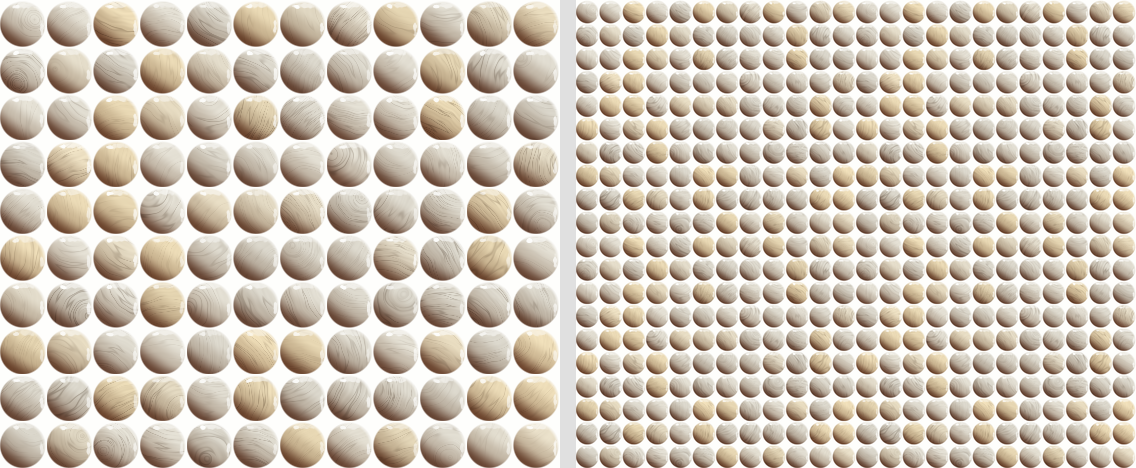
Left: one tile. Right: repeated 2 by 2.
This pattern is drawn by a Shadertoy shader. Its source:

```glsl
// Twelve by ten polished wooden beads on white, lit from the upper right.
// Each cell is a disc with a shading ramp, ring-shaped grain from gradient
// noise and wobbly gloss; hashes of the cell index vary tint, grain and shine.

const vec2 GRID = vec2(12.0, 10.0);
const vec2 CENTER = vec2(0.487, 0.487);
const float RADIUS = 0.484;
const vec2 SHADOW_DIR = vec2(-0.57, -0.82);

const vec3 PAPER = vec3(0.995, 0.995, 0.99);
const vec3 LIGHT_WOOD = vec3(0.89, 0.87, 0.82);
const vec3 MID_WOOD = vec3(0.77, 0.725, 0.66);
const vec3 DARK_WOOD = vec3(0.41, 0.275, 0.205);
const vec3 CREAM_TINT = vec3(1.035, 0.985, 0.87);
const vec3 GREY_TINT = vec3(0.985, 0.99, 0.995);

float hash(vec2 p) {
    vec3 q = fract(vec3(p.xyx) * vec3(0.1031, 0.103, 0.0973));
    q += dot(q, q.yzx + 33.33);
    return fract((q.x + q.y) * q.z);
}

vec2 gradient(vec2 cell) {
    float a = 6.2832 * hash(cell);
    return vec2(cos(a), sin(a));
}

float gradientNoise(vec2 p) {
    vec2 i = floor(p), f = fract(p);
    vec2 u = f * f * f * (f * (f * 6.0 - 15.0) + 10.0);
    vec2 e = vec2(1.0, 0.0);
    float low = mix(dot(gradient(i), f),
                    dot(gradient(i + e.xy), f - e.xy), u.x);
    float high = mix(dot(gradient(i + e.yx), f - e.yx),
                     dot(gradient(i + e.xx), f - e.xx), u.x);
    return mix(low, high, u.y);
}

// Soft ellipse whose outline is pushed about by wobble
float blob(vec2 p, vec2 center, vec2 size, float wobble) {
    return 1.0 - smoothstep(0.55, 1.15, length((p - center) / size) + wobble);
}

// Curved growth lines: rings around a centre at a random side and distance
float grain(vec2 p, vec2 id, float pixel) {
    float angle = 6.2832 * hash(id + 11.0);
    vec2 across = vec2(cos(angle), sin(angle));
    float reach = mix(0.5, 4.0, hash(id + 23.0));
    vec2 offset = id * 17.0 + 40.0;
    float ring = length(p - across * reach) + 0.09 * gradientNoise(p * 1.7 + offset);
    float along = dot(p, vec2(-across.y, across.x));
    float density = mix(3.5, 7.5, hash(id + 37.0));

    vec2 q = vec2(ring * density, along * 0.6) + offset;
    float width = 0.05 + 0.5 * pixel;
    float line = 1.0 - smoothstep(0.0, width * 2.0, abs(gradientNoise(q)));
    float fade = smoothstep(-0.3, 0.3, gradientNoise(q * 0.6 + 90.0));
    float bands = gradientNoise(q * vec2(1.6, 1.0) + 60.0);
    float strength = mix(0.05, 0.2, pow(hash(id + 41.0), 1.5));
    return strength * (line * fade + 0.35 * bands);
}

// Dark crescent at the lower left, pale at the upper right
vec3 woodShade(float depth) {
    vec3 wood = mix(LIGHT_WOOD, MID_WOOD, smoothstep(-0.6, 0.15, depth));
    return mix(wood, DARK_WOOD, smoothstep(0.05, 0.97, depth));
}

// Reflected windows at the top and right, plus a pale lit rim
float gloss(vec2 p, vec2 id) {
    float wobble = 0.7 * gradientNoise(p * 5.0 + id * 9.0);
    float shine = mix(0.65, 1.0, hash(id + 53.0));
    float spot = blob(p, vec2(-0.28, 0.78), vec2(0.17, 0.10), wobble);
    float band = 0.6 * blob(p, vec2(0.15, 0.84), vec2(0.55, 0.14), wobble);
    float side = 0.75 * blob(p, vec2(0.85, -0.15), vec2(0.09, 0.34), wobble);
    float rim = 0.75 * smoothstep(0.84, 1.0, length(p))
              * smoothstep(0.0, 0.7, -dot(p, SHADOW_DIR));
    return shine * max(max(spot, band), max(side, rim));
}

vec3 bead(vec2 p, vec2 id, float pixel) {
    float r = length(p);
    float depth = dot(p, SHADOW_DIR) + 0.1 * pow(r, 4.0) - 0.04;
    depth += 0.06 * (hash(id + 61.0) - 0.5);

    float cream = smoothstep(0.6, 0.85, hash(id + 71.0));
    vec3 wood = woodShade(depth) * mix(GREY_TINT, CREAM_TINT, cream);
    wood *= 1.0 + 0.05 * (hash(id + 83.0) - 0.5);
    wood *= 1.0 - grain(p, id, pixel) * vec3(0.9, 1.0, 1.1);
    return mix(wood, PAPER, gloss(p, id));
}

void mainImage(out vec4 fragColor, in vec2 fragCoord) {
    // Whole cells in both directions, so opposite edges join
    vec2 grid = fragCoord / iResolution.xy * GRID;
    vec2 id = mod(floor(grid), GRID);
    vec2 p = (fract(grid) - CENTER) / RADIUS;
    float pixel = GRID.y / (iResolution.y * RADIUS);

    float cover = 1.0 - smoothstep(-pixel, pixel, length(p) - 1.0);
    vec3 color = mix(PAPER, bead(p, id, pixel), cover);
    fragColor = vec4(clamp(color, 0.0, 1.0), 1.0);
}
```
